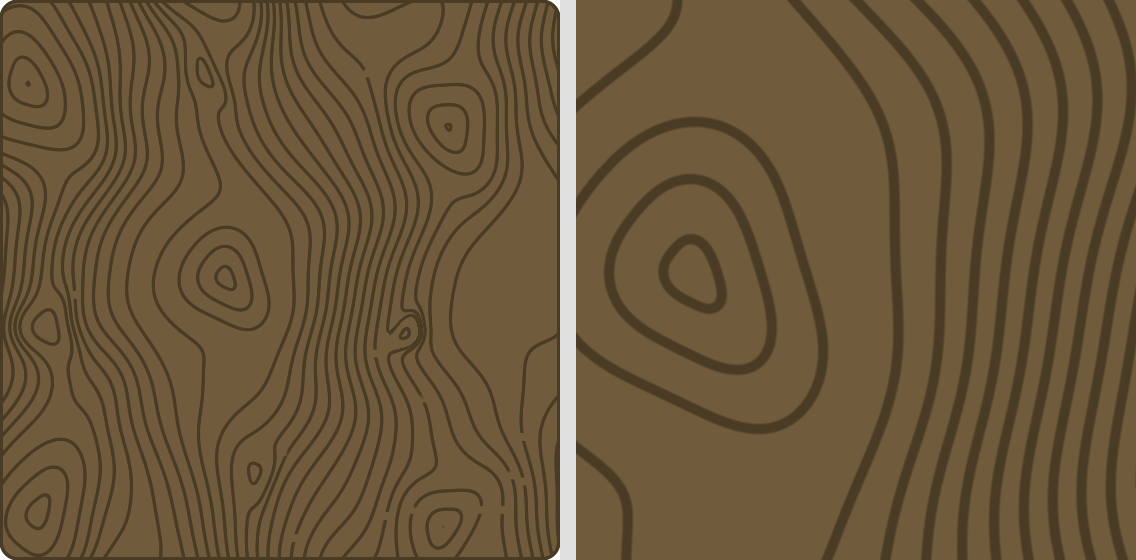
Left, the full canvas; right, a detail of the centre.
This texture is drawn by a three.js fragment shader. Its source:

```glsl
// Flat cartoon wood grain: flowing dark lines around ringed knots on a rounded brown panel.
varying vec2 vUv;

const vec3 WOOD = vec3(0.44, 0.36, 0.24);
const vec3 GROOVE = vec3(0.29, 0.23, 0.14);
const vec3 OUTSIDE = vec3(1.0);
const float LINES = 28.0;          // grain lines across the panel
const float LINE_WIDTH = 0.0060;
const float SOFTNESS = 0.0010;
const float BORDER = 0.0055;
const float CORNER = 0.032;
const float KNOT_GRID = 3.0;       // knots per side
const float RING_DENSITY = 1.15;   // knot rings relative to grain lines
const float BEND = 0.105;          // strength of hairpins and arches
const float WARP = 0.030;
const float GAP = 0.007;           // half length of breaks in the lines

vec2 hash2(vec2 p) {
  vec3 q = fract(p.xyx * vec3(0.1031, 0.1030, 0.0973));
  q += dot(q, q.yzx + 33.33);
  return fract((q.xx + q.yz) * q.zy);
}

// Layered sines make the lines wander.
vec2 warp(vec2 p) {
  float amplitude = WARP;
  float frequency = 6.0;
  for (int i = 0; i < 4; i++) {
    p += amplitude * sin(frequency * p.yx + vec2(1.7, 4.1) * float(i + 1));
    amplitude *= 0.52;
    frequency *= 1.8;
  }
  return p;
}

// Height whose whole-number contours are the grain lines.
float grainField(vec2 uv) {
  vec2 p = warp(uv);
  float swirl = 11.0 * p.x + 1.0 + 1.6 * sin(3.0 * p.y);
  float level = LINES * (p.x + BEND * sin(swirl) * sin(5.5 * p.y + 2.0));
  float rings = 0.0;

  // Jittered cells: large and small knots alternate, shrinking to the right.
  for (int j = 0; j < 4; j++) {
    for (int i = 0; i < 4; i++) {
      vec2 cell = vec2(float(i), float(j));
      vec2 rnd = hash2(cell + 7.0);
      vec2 shape = hash2(cell + 31.0);
      vec2 center = (cell + 0.15 + 0.45 * rnd) / KNOT_GRID;
      float small = mod(cell.x + cell.y, 2.0);
      float radius = mix(mix(0.085, 0.13, shape.x), mix(0.028, 0.042, shape.x), small);
      radius *= mix(1.0, 0.5, cell.x / KNOT_GRID);

      vec2 q = (p - center) / (radius * vec2(1.0, mix(1.05, 1.7, shape.y)));
      q.x += 0.25 * (shape.x - 0.5) * q.y;
      float angle = atan(q.y, q.x + 0.00001);
      float d = length(q) * (1.0 + 0.10 * sin(3.0 * angle + 6.28 * rnd.x));

      // Part the grain around the knot, then fill it with rings.
      float knotLevel = floor(center.x * LINES) + 0.5;
      level = mix(level, knotLevel, exp(-max(d * d - 1.0, 0.0)));
      rings += max(1.0 - d, 0.0) * radius;
    }
  }
  return level + rings * LINES * RING_DENSITY;
}

// Signed distance to the rounded panel.
float panelDistance(vec2 p) {
  vec2 q = abs(p - 0.5) - 0.5 + CORNER;
  return length(max(q, 0.0)) + min(max(q.x, q.y), 0.0) - CORNER;
}

float grainLines(vec2 p) {
  float e = 0.0012;
  float f = grainField(p);
  vec2 slope = vec2(grainField(p + vec2(e, 0.0)), grainField(p + vec2(0.0, e))) - f;
  slope /= e;
  float steepness = length(slope) + 0.001;
  float id = floor(f + 0.5);
  float dist = abs(f - id) / steepness;
  float line = 1.0 - smoothstep(-SOFTNESS, SOFTNESS, dist - 0.5 * LINE_WIDTH);

  // Occasional breaks, only where a line runs upright.
  float along = p.y * 2.0 + hash2(vec2(id, 5.0)).x;
  float chance = step(0.72, hash2(vec2(id, floor(along) + 40.0)).y);
  float gapDist = abs(fract(along) - 0.5) / 2.0 - GAP;
  float gap = 1.0 - smoothstep(-SOFTNESS, SOFTNESS, gapDist);
  float upright = smoothstep(0.85, 0.92, abs(slope.x) / steepness);
  return line * (1.0 - gap * chance * upright);
}

void main() {
  float edge = panelDistance(vUv);
  float border = smoothstep(-SOFTNESS, SOFTNESS, edge + BORDER);
  float ink = max(grainLines(vUv), border);
  vec3 color = mix(WOOD, GROOVE, ink);
  color = mix(color, OUTSIDE, smoothstep(0.0, 2.0 * SOFTNESS, edge));
  gl_FragColor = vec4(color, 1.0);
}
```
